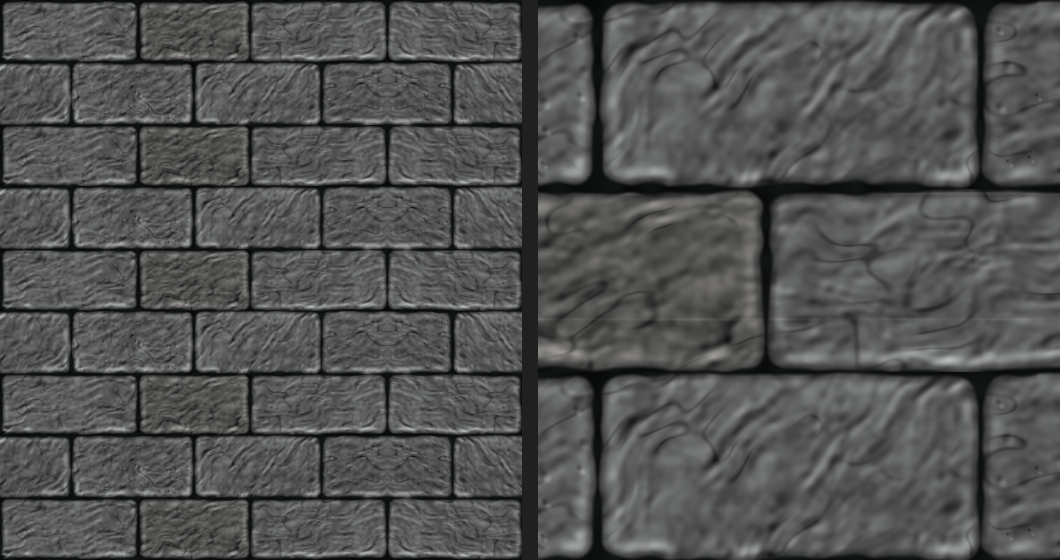
Left, the full canvas; right, a detail of the centre.
Give the GLSL for this texture, as a Shadertoy shader.

```glsl
// Weathered grey stone wall: nine courses of rounded blocks in alternating bond.

float hash(vec2 p) {
    vec3 a = fract(vec3(p.xyx) * 0.1031);
    a += dot(a, a.yzx + 33.33);
    return fract((a.x + a.y) * a.z);
}

float noise(vec2 p) {
    vec2 i = floor(p), f = fract(p);
    f = f * f * (3.0 - 2.0 * f);
    return mix(mix(hash(i), hash(i + vec2(1, 0)), f.x),
               mix(hash(i + vec2(0, 1)), hash(i + vec2(1, 1)), f.x), f.y);
}

float segment(vec2 p, vec2 a, vec2 b) {
    vec2 d = b - a;
    return length(p - a - d * clamp(dot(p - a, d) / dot(d, d), 0.0, 1.0));
}

// Coordinates along and across the slanted chisel strokes, bent by noise
vec2 strokes(vec2 p, float slant) {
    p += 0.016 * (vec2(noise(p * 34.0), noise(p * 34.0 + 17.0)) - 0.5);
    float c = cos(slant), s = sin(slant);
    return vec2(c * p.x + s * p.y, c * p.y - s * p.x);
}

// Chiselled relief: stretched wrinkles, grain and small pits
float relief(vec2 p, float slant, float pitted) {
    vec2 s = strokes(p, slant);
    float h = 0.6 * noise(s * vec2(55, 125)) + 0.35 * noise(s * vec2(120, 210) + 9.0);
    h += 0.35 * noise(p * 48.0 + 5.0);
    vec2 cell = floor(p * 52.0);
    vec2 pit = vec2(hash(cell), hash(cell + 31.0)) * 0.5 + 0.25;
    float size = max(0.36 * hash(cell + 57.0) - 0.12, 0.01);
    return h - 0.35 * pitted * smoothstep(size, 0.0, length(fract(p * 52.0) - pit));
}

void mainImage(out vec4 fragColor, in vec2 fragCoord) {
    vec2 uv = fragCoord / iResolution.xy;
    float aspect = iResolution.x / iResolution.y;
    float px = 1.0 / iResolution.y;

    // Courses come in pairs, the offset one slightly taller
    float pair = clamp(floor((uv.y - 0.001) / 0.222), 0.0, 4.0);
    float y = uv.y - 0.001 - pair * 0.222;
    bool offsetRow = y > 0.109 && pair < 4.0;
    float row = pair * 2.0 + (offsetRow ? 1.0 : 0.0);

    // Block that holds this point; the last one wraps around the side
    vec4 joints = offsetRow ? vec4(0.137, 0.3715, 0.616, 0.867)
                            : vec4(0.001, 0.265, 0.479, 0.742);
    float x = fract(uv.x - joints.x) + joints.x;
    float left = joints.x, right = joints.x + 1.0;
    int block = 0;
    for (int i = 1; i < 4; i++) {
        if (x >= joints[i]) { left = joints[i]; block = i; }
        else right = min(right, joints[i]);
    }

    // Surface repeats with each pair of courses and mirrors at the right
    vec2 p = vec2((0.742 - abs(uv.x - 0.742)) * aspect, y);
    bool darkBlock = !offsetRow && block == 1;
    float pitted = offsetRow && (block == 0 || block == 2) ? 1.0 : 0.2;

    // Distance to the worn, rounded outline
    vec2 local = vec2((x - 0.5 * (left + right)) * aspect, y - (offsetRow ? 0.1655 : 0.0545));
    vec2 halfSize = vec2(0.5 * (right - left) * aspect, offsetRow ? 0.0565 : 0.0545) - 0.0021;
    vec2 corner = abs(local) - halfSize + 0.011;
    float d = length(max(corner, 0.0)) + min(max(corner.x, corner.y), 0.0) - 0.011;
    d += 0.0035 * (noise(p * 32.0) - 0.5) + 0.0025 * (noise(p * 90.0) - 0.5);
    d += 0.002 * (noise(vec2(uv.x * 14.0, row * 7.3)) - 0.5);

    // Relief lit from the upper left
    float slant = offsetRow ? (block == 0 ? 0.4 : block == 2 ? 0.15 : 0.85) : 0.25;
    float slope = relief(p, slant, pitted)
                - relief(p + vec2(-0.0022, 0.0028), slant, pitted);
    float tone = 0.345 + 0.33 * slope;
    tone += 0.07 * (noise(p * 14.0 + 3.0) - 0.5) + 0.07 * (noise(p * 55.0) - 0.5);
    tone += 0.08 * (noise(p * 200.0) - 0.5) + 0.015 * (hash(vec2(row, 4.0)) - 0.5);
    if (darkBlock) tone -= 0.045 * smoothstep(0.0, -0.03, d) - 0.02 * local.x / halfSize.x;

    // Short dark creases along the strokes
    float crease = abs(noise(strokes(p, slant) * vec2(38, 80) + 21.0) - 0.5);
    tone -= 0.10 * smoothstep(0.10, 0.0, crease) * smoothstep(0.35, 0.75, noise(p * 42.0 + 40.0));

    // Pale chipped rim, strongest along the foot of each block
    float foot = smoothstep(0.2, -1.0, local.y / halfSize.y);
    float rim = exp(-pow((d + 0.0075) / 0.004, 2.0));
    tone += rim * (0.07 + 0.09 * foot) * smoothstep(0.2, 0.85, noise(p * 60.0 + 12.0)) * 1.5;

    // Branching crack in the first block of the offset courses
    if (offsetRow && block == 0) {
        vec2 w = p + 0.02 * (vec2(noise(p * 70.0), noise(p * 70.0 + 8.0)) - 0.5);
        float crack = min(segment(w, vec2(0.241, 0.170), vec2(0.280, 0.128)),
                          segment(w, vec2(0.280, 0.128), vec2(0.315, 0.124)));
        crack = min(crack, segment(w, vec2(0.235, 0.137), vec2(0.272, 0.136)));
        tone += 0.06 * smoothstep(0.008, 0.003, crack);
        tone -= 0.22 * smoothstep(0.003, 0.0, crack) * noise(p * 75.0 + 33.0);
    }

    // Thin horizontal seams across the middle course
    float seam = smoothstep(0.0008 + px, 0.0004, abs(uv.y - 0.5515));
    tone += 0.12 * seam * noise(vec2(uv.x * 25.0, 2.0));
    float faintSeam = smoothstep(0.0006 + px, 0.0003, abs(uv.y - 0.4766));
    tone += 0.06 * faintSeam * step(0.265, uv.x) * noise(vec2(uv.x * 30.0, 6.0));

    // Stone tint, soft shade beside the joint, then the black joint
    vec3 tint = darkBlock ? vec3(1.01, 1.0, 0.98) : vec3(0.99, 1.01, 1.0);
    vec3 stone = tone * tint * mix(0.65, 1.0, smoothstep(0.0, -0.006, d));
    float inside = smoothstep(0.001 + 0.5 * px, -0.0015 - 0.5 * px, d);
    vec3 mortar = vec3(0.045, 0.053, 0.053) * (0.5 + noise(p * 90.0));
    fragColor = vec4(clamp(mix(mortar, stone, inside), 0.0, 1.0), 1.0);
}
```
